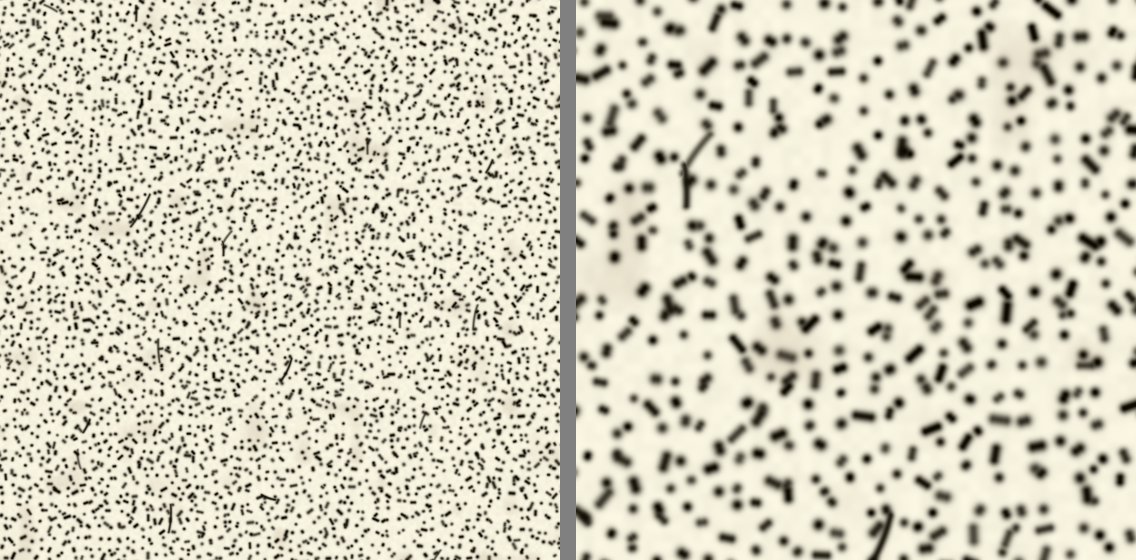
Left, the full canvas; right, a detail of the centre.
A Shadertoy shader for this texture:

```glsl
const vec3 PAPER = vec3(0.967, 0.953, 0.876);
const vec3 INK = vec3(0.055, 0.04, 0.0);
const vec3 STAIN = vec3(0.80, 0.75, 0.66);
const float PI = 3.14159;

vec3 hash3(vec2 cell, float seed) {
    vec3 p = fract(vec3(cell.xyx + seed) * vec3(0.1031, 0.1030, 0.0973));
    p += dot(p, p.yxz + 33.33);
    return fract((p.xxy + p.yzz) * p.zyx);
}

float valueNoise(vec2 p, float seed) {
    vec2 i = floor(p);
    vec2 f = fract(p);
    f = f * f * (3.0 - 2.0 * f);
    float low = mix(hash3(i, seed).x, hash3(i + vec2(1, 0), seed).x, f.x);
    float high = mix(hash3(i + vec2(0, 1), seed).x, hash3(i + vec2(1, 1), seed).x, f.x);
    return mix(low, high, f.y);
}

vec2 rotate(vec2 p, float angle) {
    float c = cos(angle), s = sin(angle);
    return vec2(c * p.x + s * p.y, c * p.y - s * p.x);
}

// Soft bent stroke lying along local x
float stroke(vec2 p, float halfLength, float bend, float width) {
    p.y -= bend * (p.x * p.x - halfLength * halfLength * 0.5);
    p.x -= clamp(p.x, -halfLength, halfLength);
    return exp(-dot(p, p) / (width * width));
}

// Short specks, one per jittered cell
float specks(vec2 uv, float count, float seed) {
    vec2 home = floor(uv * count);
    float clear = 1.0;
    for (int y = -1; y <= 1; y++)
    for (int x = -1; x <= 1; x++) {
        vec2 cell = home + vec2(x, y);
        vec3 place = hash3(cell, seed);
        vec3 form = hash3(cell, seed + 57.0);
        vec2 center = (cell + 0.5 + 0.9 * (place.xy - 0.5)) / count;
        float density = 0.84 + 0.22 * valueNoise(center * 7.0, seed + 11.0);
        float halfLength = 0.0045 * form.x * form.x * form.x;
        float angle = (form.y - 0.5) * PI;
        float width = mix(0.0027, 0.0035, form.z);
        float strength = mix(0.72, 1.05, fract(form.z * 7.3 + place.x));
        float mark = stroke(rotate(uv - center, angle), halfLength, 0.0, width);
        clear *= 1.0 - min(strength * mark, 1.0) * step(place.z, density);
    }
    return 1.0 - clear;
}

// Sparse long fibres, mostly steep and slightly curved
float fibres(vec2 uv, float count, float seed) {
    vec2 home = floor(uv * count);
    float ink = 0.0;
    for (int y = -1; y <= 1; y++)
    for (int x = -1; x <= 1; x++) {
        vec2 cell = home + vec2(x, y);
        vec3 place = hash3(cell, seed);
        vec3 form = hash3(cell, seed + 31.0);
        vec2 center = (cell + place.xy) / count;
        float steep = mix(0.9, 1.9, form.x);
        float angle = form.x > 0.85 ? form.y - 0.5 : steep;
        float halfLength = mix(0.012, 0.036, form.y * form.y);
        float bend = (form.z - 0.5) * 14.0;
        float mark = stroke(rotate(uv - center, angle), halfLength, bend, 0.0024);
        ink = max(ink, mark * mix(0.6, 0.95, form.z) * step(place.z, 0.75));
    }
    return ink;
}

void mainImage(out vec4 fragColor, in vec2 fragCoord) {
    vec2 uv = fragCoord / iResolution.y;

    // Paper with faint mottling and stains
    float mottle = valueNoise(uv * 170.0, 3.0) - 0.5;
    float stain = smoothstep(0.7, 1.0, valueNoise(uv * 22.0, 19.0));
    vec3 color = mix(PAPER + 0.035 * mottle, STAIN, 0.35 * stain);

    // Ink layers
    float ink = 1.0 - (1.0 - specks(uv, 64.0, 5.0)) * (1.0 - fibres(uv, 5.0, 83.0));
    color = mix(color, INK, ink);

    fragColor = vec4(color, 1.0);
}
```
